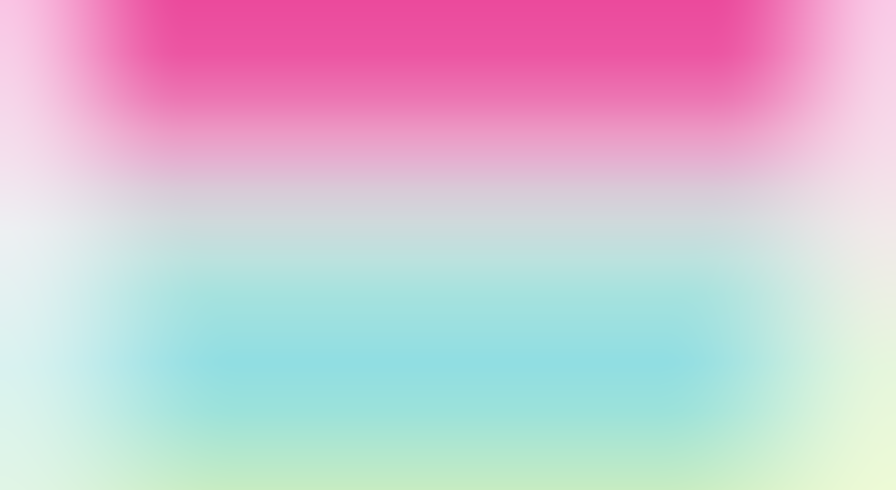
This background is drawn by a WebGL 1 fragment shader. Its source:

```glsl
precision highp float;
// Soft blurred backdrop: pink over aqua over pale green, fading to pale sides.

uniform vec2 u_resolution;

// Central column, listed from top to bottom
const vec3 MAGENTA = vec3(0.920, 0.290, 0.612);
const vec3 HOT_PINK = vec3(0.925, 0.335, 0.637);
const vec3 PINK = vec3(0.925, 0.460, 0.700);
const vec3 ROSE = vec3(0.925, 0.600, 0.770);
const vec3 MAUVE = vec3(0.895, 0.695, 0.820);
const vec3 GREY_LILAC = vec3(0.850, 0.790, 0.843);
const vec3 MIST = vec3(0.815, 0.850, 0.860);
const vec3 PALE_AQUA = vec3(0.735, 0.885, 0.870);
const vec3 SOFT_AQUA = vec3(0.650, 0.885, 0.870);
const vec3 AQUA = vec3(0.568, 0.870, 0.886);
const vec3 SEA_GREEN = vec3(0.610, 0.885, 0.855);
const vec3 LIME_MIST = vec3(0.780, 0.925, 0.760);

// Side tints, each from top to bottom
const vec3 LEFT_TOP = vec3(0.980, 0.770, 0.895);
const vec3 LEFT_UPPER = vec3(0.955, 0.880, 0.930);
const vec3 LEFT_MIDDLE = vec3(0.930, 0.940, 0.950);
const vec3 LEFT_LOWER = vec3(0.850, 0.950, 0.940);
const vec3 LEFT_BOTTOM = vec3(0.880, 0.960, 0.900);
const vec3 RIGHT_TOP = vec3(0.980, 0.790, 0.905);
const vec3 RIGHT_UPPER = vec3(0.965, 0.860, 0.915);
const vec3 RIGHT_MIDDLE = vec3(0.945, 0.915, 0.915);
const vec3 RIGHT_LOWER = vec3(0.900, 0.965, 0.865);
const vec3 RIGHT_BOTTOM = vec3(0.930, 0.980, 0.840);

// Width of the side fade, as a share of the canvas width
const float FADE_TOP = 0.21;
const float FADE_BOTTOM = 0.27;

// Moves a colour on to the next stop between two depths
vec3 blend(vec3 color, vec3 next, float start, float end, float depth) {
  return mix(color, next, clamp((depth - start) / (end - start), 0.0, 1.0));
}

vec3 centerColor(float depth) {
  vec3 c = blend(MAGENTA, HOT_PINK, 0.0, 0.11, depth);
  c = blend(c, PINK, 0.11, 0.20, depth);
  c = blend(c, ROSE, 0.20, 0.27, depth);
  c = blend(c, MAUVE, 0.27, 0.33, depth);
  c = blend(c, GREY_LILAC, 0.33, 0.385, depth);
  c = blend(c, MIST, 0.385, 0.45, depth);
  c = blend(c, PALE_AQUA, 0.45, 0.53, depth);
  c = blend(c, SOFT_AQUA, 0.53, 0.60, depth);
  c = blend(c, AQUA, 0.60, 0.735, depth);
  c = blend(c, SEA_GREEN, 0.745, 0.84, depth);
  return blend(c, LIME_MIST, 0.84, 1.0, depth);
}

vec3 leftColor(float depth) {
  vec3 c = blend(LEFT_TOP, LEFT_UPPER, 0.0, 0.33, depth);
  c = blend(c, LEFT_MIDDLE, 0.33, 0.47, depth);
  c = blend(c, LEFT_LOWER, 0.47, 0.75, depth);
  return blend(c, LEFT_BOTTOM, 0.75, 1.0, depth);
}

vec3 rightColor(float depth) {
  vec3 c = blend(RIGHT_TOP, RIGHT_UPPER, 0.0, 0.30, depth);
  c = blend(c, RIGHT_MIDDLE, 0.30, 0.47, depth);
  c = blend(c, RIGHT_LOWER, 0.47, 0.75, depth);
  return blend(c, RIGHT_BOTTOM, 0.75, 1.0, depth);
}

void main() {
  vec2 uv = gl_FragCoord.xy / u_resolution;
  float depth = 1.0 - uv.y;

  // Each side fades smoothly into the central column
  float fade = mix(FADE_TOP, FADE_BOTTOM, smoothstep(0.3, 0.8, depth));
  float leftAmount = 1.0 - smoothstep(0.0, fade, uv.x);
  float rightAmount = 1.0 - smoothstep(0.0, fade, 1.0 - uv.x);

  vec3 color = centerColor(depth);
  color = mix(color, leftColor(depth), leftAmount);
  color = mix(color, rightColor(depth), rightAmount);
  gl_FragColor = vec4(color, 1.0);
}
```
